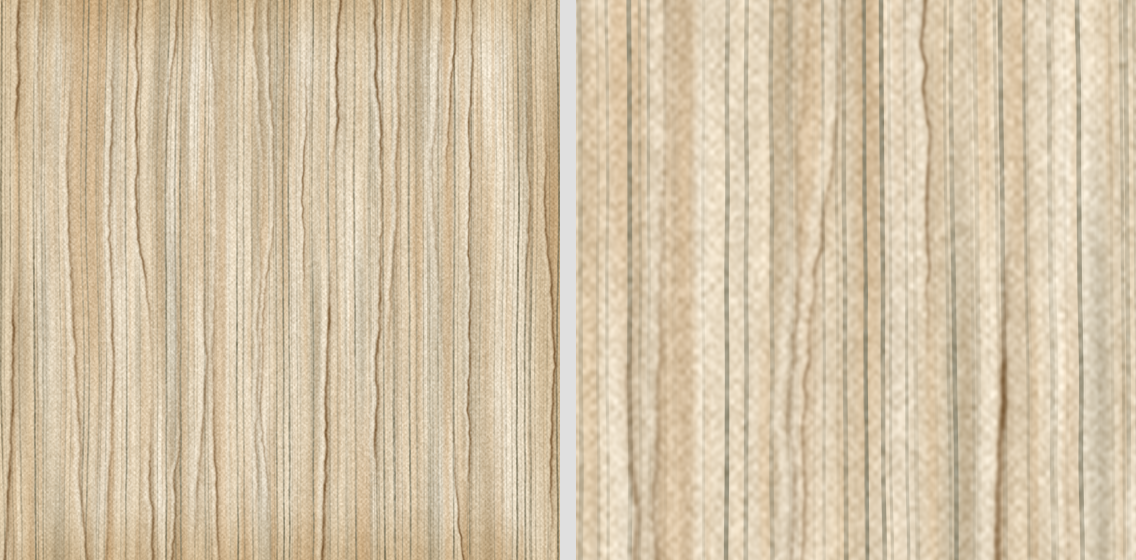
Left, the full canvas; right, a detail of the centre.
This texture is drawn by a Shadertoy shader. Its source:

```glsl
// Crinkled cream cloth with fine vertical grey threads, tan bands and raised creases.

const vec3 CREAM = vec3(0.885, 0.818, 0.708);
const vec3 IVORY = vec3(0.935, 0.890, 0.810);
const vec3 TAN = vec3(0.820, 0.700, 0.545);
const vec3 SAGE_GREY = vec3(0.560, 0.540, 0.455);
const vec3 CREASE_BROWN = vec3(0.500, 0.380, 0.245);
const int CREASE_COUNT = 19;

float hash(vec2 p) {
    vec3 q = fract(p.xyx * 0.1031);
    q += dot(q, q.yzx + 33.33);
    return fract((q.x + q.y) * q.z);
}

float valueNoise(vec2 p) {
    vec2 cell = floor(p);
    vec2 f = fract(p);
    f = f * f * (3.0 - 2.0 * f);
    float low = mix(hash(cell), hash(cell + vec2(1, 0)), f.x);
    float high = mix(hash(cell + vec2(0, 1)), hash(cell + vec2(1, 1)), f.x);
    return mix(low, high, f.y);
}

// Noise stretched along the cloth; frequency gives bands across it.
float bands(vec2 uv, float frequency, float stretch, float seed) {
    return valueNoise(vec2(uv.x * frequency + seed, uv.y * stretch + seed));
}

// One thin thread per column, with random place, weight and wear.
float threads(vec2 uv, float count, float halfWidth, float seed, float pixel) {
    float x = uv.x * count;
    float id = floor(x) + seed;
    float center = mix(0.28, 0.72, hash(vec2(id, 3.0)));
    float dist = abs(fract(x) - center) / count;
    float line = 1.0 - smoothstep(halfWidth - pixel * 0.5, halfWidth + pixel, dist);
    float weight = smoothstep(0.15, 0.95, hash(vec2(id, 8.0)));
    float wear = 0.45 + 0.75 * valueNoise(vec2(id * 7.3, uv.y * 5.0));
    float fray = 0.65 + 0.7 * valueNoise(vec2(id * 3.7, uv.y * 150.0));
    return line * weight * wear * fray;
}

// Returns ridge light, narrow shadow and soft shade of one wandering crease.
vec3 crease(vec2 uv, float index, float pixel) {
    float seed = index * 17.0 + 5.0;
    float x = (index + mix(0.1, 0.9, hash(vec2(seed, 1.0)))) / float(CREASE_COUNT);
    x += (hash(vec2(seed, 2.0)) - 0.5) * 0.035 * (uv.y - 0.5);
    x += (valueNoise(vec2(seed, uv.y * 3.0)) - 0.5) * 0.026;
    x += (valueNoise(vec2(seed, uv.y * 14.0)) - 0.5) * 0.007;
    x += (valueNoise(vec2(seed, uv.y * 75.0)) - 0.5) * 0.0028;
    float d = uv.x - x;
    float size = mix(0.65, 1.4, hash(vec2(seed, 4.0)));
    float presence = smoothstep(0.22, 0.65, valueNoise(vec2(seed + 40.0, uv.y * 3.2)));
    float depth = mix(0.25, 1.0, hash(vec2(seed, 6.0)));
    float rough = 0.6 + 0.6 * valueNoise(vec2(seed + 70.0, uv.y * 45.0));
    float r = (d + 0.0065 * size) / (0.0045 * size);
    float s = d / (0.0015 * size + 0.5 * pixel);
    float soft = max(d, -d * 4.0) / (0.007 * size);
    return presence * vec3(exp(-r * r), exp(-s * s) * depth * rough, exp(-soft * soft) * depth);
}

// Small over-under weave with irregular slubs, centred on zero.
float weave(vec2 uv) {
    vec2 p = uv * vec2(225.0, 235.0);
    p.x += 0.7 * valueNoise(uv * 60.0);
    float check = sin(p.x * 3.14159) * sin(p.y * 3.14159);
    float slub = valueNoise(uv * vec2(270.0, 250.0) + 31.0) - 0.5;
    float speck = valueNoise(uv * vec2(420.0, 330.0) + 83.0) - 0.5;
    return check * 0.025 + slub * 0.075 + speck * 0.065;
}

void mainImage(out vec4 fragColor, in vec2 fragCoord) {
    float pixel = 1.0 / iResolution.y;
    vec2 uv = fragCoord * pixel;

    // Let the yarns drift slightly along their length.
    vec2 cloth = uv;
    cloth.x += (valueNoise(uv * vec2(7.0, 3.0)) - 0.5) * 0.008;
    cloth.x += (valueNoise(uv * vec2(40.0, 18.0)) - 0.5) * 0.0012;

    // Broad and narrow colour bands.
    vec3 color = mix(CREAM, IVORY, smoothstep(0.35, 0.85, bands(cloth, 38.0, 2.0, 11.0)));
    color = mix(color, TAN, 0.7 * smoothstep(0.45, 0.9, bands(cloth, 55.0, 1.6, 47.0)));
    color = mix(color, TAN, 0.4 * smoothstep(0.5, 0.9, bands(cloth, 150.0, 5.0, 23.0)));
    color = mix(color, SAGE_GREY, 0.28 * smoothstep(0.5, 0.95, bands(cloth, 48.0, 2.5, 91.0)));
    color *= 1.0 + 0.07 * (bands(cloth, 190.0, 9.0, 64.0) - 0.5);

    // Fine grey threads at two spacings.
    float strong = threads(cloth, 72.0, 0.0012, 10.0, pixel);
    float faint = threads(cloth, 125.0, 0.0008, 300.0, pixel);
    color = mix(color, SAGE_GREY, clamp(strong * 0.85 + faint * 0.42, 0.0, 0.92));

    // Creases catch light on the left and cast shade on the right.
    vec3 relief = vec3(0.0);
    for (int i = 0; i < CREASE_COUNT; i++) {
        relief = max(relief, crease(uv, float(i), pixel));
    }
    color = mix(color, IVORY, 0.75 * relief.x);
    color = mix(color, TAN * 0.86, 0.45 * relief.z);
    color = mix(color, CREASE_BROWN, min(0.9 * relief.y, 0.95));

    // Woven grain and gently toned borders.
    color += weave(uv) * vec3(0.9, 1.0, 1.15);
    vec2 fromCenter = abs(fragCoord / iResolution.xy - 0.5) * 2.0;
    float border = smoothstep(0.75, 1.05, max(fromCenter.x, fromCenter.y));
    color *= mix(vec3(1.0), vec3(0.93, 0.89, 0.82), border);
    fragColor = vec4(clamp(color, 0.0, 1.0), 1.0);
}
```
